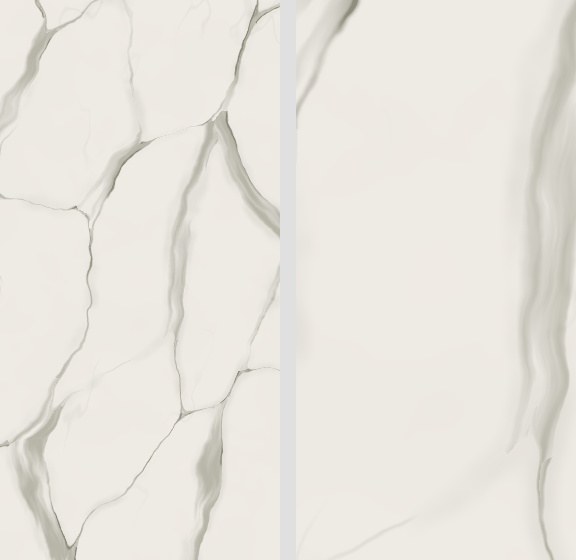
Left: the whole. Right: its middle third, enlarged.
A Shadertoy shader for this texture:

```glsl
// Cream marble slab crossed by a leaning network of grey-green veins.

const vec3 CREAM = vec3(0.932, 0.917, 0.892);
const vec3 PALE  = vec3(0.860, 0.850, 0.820);
const vec3 GREY  = vec3(0.790, 0.780, 0.740);
const vec3 MOSS  = vec3(0.710, 0.700, 0.650);
const vec3 DARK  = vec3(0.560, 0.550, 0.490);

const vec2  CELL   = vec2(0.37, 0.78);  // vein mesh size, in canvas widths
const float LEAN   = 0.27;              // sideways drift of the mesh per height
const float JITTER = 0.75;              // irregularity of the mesh
const float WIDTH  = 0.042;             // half width of the broadest veins
const float FILLET = 70.0;              // sharpness of the vein junctions
const float BEND   = 0.24;              // slow waviness
const float RAGGED = 0.022;             // fine roughness of the outlines
const vec2  SEED   = vec2(23.0, 41.0);

struct Vein {
    float depth;   // distance inside the outline, negative outside
    float offset;  // signed distance from the centre line
    float along;   // position along the vein
    float width;   // half width
    float id;      // random value per vein
};

float hash(vec2 v) {
    vec3 a = fract(v.xyx * 0.1031);
    a += dot(a, a.yzx + 33.33);
    return fract((a.x + a.y) * a.z);
}

float noise(vec2 p) {
    vec2 i = floor(p), f = fract(p);
    f = f * f * (3.0 - 2.0 * f);
    vec2 e = vec2(0.0, 1.0);
    return mix(mix(hash(i), hash(i + e.yx), f.x),
               mix(hash(i + e.xy), hash(i + e.yy), f.x), f.y);
}

float fbm(vec2 p) {
    float sum = 0.0, amp = 0.533;
    for (int i = 0; i < 4; i++) {
        sum += amp * noise(p);
        p = mat2(1.6, 1.2, -1.2, 1.6) * p + 7.3;
        amp *= 0.5;
    }
    return sum;
}

// Jittered cell centre; every other column is staggered
vec2 site(vec2 cell) {
    vec2 rnd = vec2(hash(cell + SEED), hash(cell + SEED.yx + 9.0)) - 0.5;
    return cell + 0.5 + JITTER * rnd + vec2(0.0, 0.5 * mod(cell.x, 2.0));
}

// Cell borders, measured in canvas units and merged into one outline
Vein findVein(vec2 p, float swell) {
    vec2 c = vec2(p.x - LEAN * p.y, p.y) / CELL;
    vec2 home = floor(c), nearCell = home, nearDir = vec2(9.0);
    for (int y = -2; y <= 2; y++)
    for (int x = -2; x <= 2; x++) {
        vec2 cell = home + vec2(x, y), dir = site(cell) - c;
        if (dot(dir, dir) < dot(nearDir, nearDir)) { nearDir = dir; nearCell = cell; }
    }
    Vein v = Vein(-9.0, 0.0, 0.0, 0.01, 0.0);
    float sum = 0.0;
    for (int y = -2; y <= 2; y++)
    for (int x = -2; x <= 2; x++) {
        if (x == 0 && y == 0) continue;
        vec2 cell = nearCell + vec2(x, y), dir = site(cell) - c;
        vec2 n = normalize(dir - nearDir);
        vec2 g = vec2(n.x / CELL.x, n.y / CELL.y - LEAN * n.x / CELL.x);
        float d = dot(0.5 * (dir + nearDir), n) / length(g);
        g = normalize(g);
        float id = hash(cell + nearCell + 57.0);
        float steep = smoothstep(0.5, 0.95, abs(g.x));
        float w = WIDTH * swell * mix(0.15, 1.0, steep) * mix(0.12, 1.0, smoothstep(0.2, 0.9, id));
        sum += exp(-FILLET * (d - w));
        if (w - d > v.depth) {
            float side = g.x < 0.0 ? -1.0 : 1.0;
            v = Vein(w - d, -d * side, dot(p, vec2(-g.y, g.x) * side), w, id);
        }
    }
    v.depth = log(max(sum, 1e-9)) / FILLET;
    return v;
}

// Mineral density 0..1 to colour
vec3 stone(float density) {
    float t = clamp(density, 0.0, 1.0) * 4.0;
    vec3 col = mix(CREAM, PALE, clamp(t, 0.0, 1.0));
    col = mix(col, GREY, clamp(t - 1.0, 0.0, 1.0));
    col = mix(col, MOSS, clamp(t - 2.0, 0.0, 1.0));
    return mix(col, DARK, clamp(t - 3.0, 0.0, 1.0));
}

void mainImage(out vec4 fragColor, in vec2 fragCoord) {
    vec2 p = fragCoord / iResolution.x;

    // Bent and roughened coordinates
    vec2 q = p + BEND * (vec2(fbm(p * 2.2 + 3.0), fbm(p * 2.2 + 17.0)) - 0.5);
    q += RAGGED * (vec2(fbm(p * 15.0 + 31.0), fbm(p * 15.0 + 53.0)) - 0.5);
    Vein v = findVein(q, mix(0.45, 1.5, noise(p * 3.5 + 11.0)));

    // Body: crisp on one flank, feathered on the other, streaked lengthwise
    float hardSide = smoothstep(-0.008, 0.008, v.id > 0.35 ? v.offset : -v.offset);
    float feather = mix(clamp(v.width, 0.005, 0.02), 0.004, hardSide);
    float streak = fbm(vec2(v.offset * 32.0, v.along * 4.0) + v.id * 20.0);
    float body = smoothstep(-0.002, feather, v.depth) * smoothstep(0.22, 0.38, streak);
    float density = body * mix(0.22, 0.72, smoothstep(0.3, 0.7, streak));

    // Dark broken rim with gritty specks
    float grit = noise(p * 75.0);
    float rim = exp(-pow((v.depth - 0.004) / 0.0035, 2.0)) * mix(0.2, 1.0, hardSide);
    rim *= smoothstep(0.35, 0.6, noise(vec2(v.along * 9.0, v.id * 40.0)));
    density += rim * mix(0.25, 0.6, grit);

    // Pale halo and faint hairlines
    float halo = smoothstep(-0.03, 0.0, v.depth) * smoothstep(0.4, 0.65, fbm(p * 5.0 + 71.0));
    density = max(density, 0.16 * halo);
    float ridge = abs(fbm(vec2(p.x - LEAN * p.y, p.y * 0.5) * 4.0 + 5.0) - 0.5);
    float hairline = 1.0 - smoothstep(0.0, 0.012, ridge);
    density += 0.1 * hairline * smoothstep(0.5, 0.75, noise(p * 4.0 + 90.0));

    // Slight cloudiness of the ground
    vec3 col = stone(density) + 0.012 * (fbm(p * 6.0) - 0.5);
    fragColor = vec4(col, 1.0);
}
```
